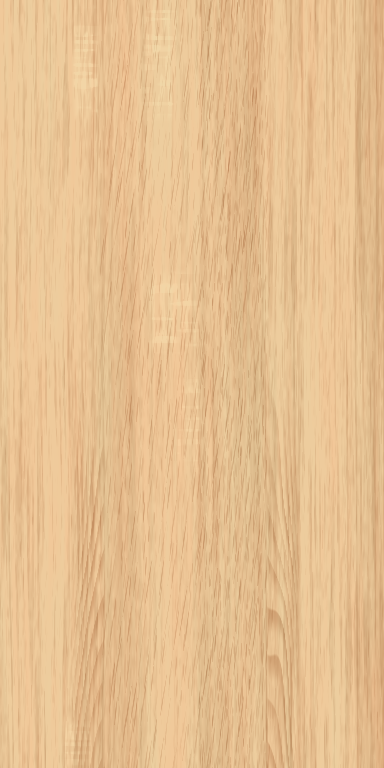
A Shadertoy shader for this texture:

```glsl
// Pale sawn oak board with upright grain. Soft vertical bands and stretched
// noise give the fibres; scattered tapered dashes are pores, nested half
// arches form the cathedral figure, and broken crossbars are ray flecks.

float hash(vec2 p) {
    vec3 q = fract(vec3(p.xyx) * 0.1031);
    q += dot(q, q.yzx + 33.33);
    return fract((q.x + q.y) * q.z);
}

float noise(vec2 p) {
    vec2 i = floor(p), f = fract(p);
    f = f * f * (3.0 - 2.0 * f);
    return mix(mix(hash(i), hash(i + vec2(1, 0)), f.x),
               mix(hash(i + vec2(0, 1)), hash(i + vec2(1, 1)), f.x), f.y);
}

// Soft-edged vertical band between a and b
float band(float x, float a, float b, float soft) {
    return smoothstep(a - soft, a + soft, x) - smoothstep(b - soft, b + soft, x);
}

// Tapered slanted dashes, one per jittered grid cell
float pores(vec2 p, vec2 cells, float slant, float width) {
    vec2 base = floor(p * cells);
    float ink = 0.0;
    for (int j = -1; j <= 1; j++)
    for (int i = -1; i <= 1; i++) {
        vec2 id = base + vec2(i, j);
        float rnd = hash(id + 71.3);
        vec2 centre = (id + vec2(hash(id), hash(id + 37.7))) / cells;
        vec2 d = p - centre;
        d.x -= d.y * slant * (0.5 + rnd);
        float along = d.y * cells.y / (0.25 + 0.6 * rnd);
        float halfWidth = width * (1.0 - along * along);
        float dash = 1.0 - smoothstep(-0.0008, 0.0012, abs(d.x) - halfWidth);
        ink = max(ink, dash * step(abs(along), 1.0) * (0.25 + 0.75 * hash(id + 11.9)));
    }
    return ink;
}

// Nested half arches; u is the distance from the straight seam
float cathedral(float u, float y, float seed) {
    float f = y + 65.0 * u * u + 1.5 * u;
    f += 0.2 * noise(vec2(u * 20.0 + seed, y * 3.0));
    float ring = f / 0.12;
    float phase = fract(ring);
    float line = smoothstep(0.35, 0.9, phase) * (1.0 - smoothstep(0.92, 1.0, phase));
    float strength = 0.4 + 0.6 * hash(vec2(floor(ring), seed));
    float inside = smoothstep(0.0, 0.005, u) * (1.0 - smoothstep(0.055, 0.095, u));
    return line * strength * inside * (1.0 - smoothstep(0.7, 1.1, y));
}

// Pale crossbars broken by upright fibres, inside a soft box
float rayFlecks(vec2 p, vec2 centre, vec2 size) {
    vec2 d = abs(p - centre) / size;
    float box = (1.0 - smoothstep(0.65, 1.1, d.x)) * (1.0 - smoothstep(0.6, 1.1, d.y));
    float bars = smoothstep(0.58, 0.74, noise(vec2(p.x * 14.0, p.y * 100.0)));
    float comb = smoothstep(0.5, 0.7, noise(vec2(p.x * 150.0, p.y * 18.0)));
    return box * (bars * (0.4 + 0.6 * comb) + 0.5 * comb);
}

void mainImage(out vec4 fragColor, in vec2 fragCoord) {
    vec2 p = fragCoord / iResolution.x;
    p.y = 2.0 * fragCoord.y / iResolution.y;

    // Gentle sway of the whole grain
    float x = p.x + 0.012 * (noise(vec2(p.x * 5.0, p.y * 1.7)) - 0.5);
    vec2 g = vec2(x, p.y);
    float lower = 1.0 - smoothstep(0.9, 1.6, p.y);
    float middle = band(x, 0.27, 0.7, 0.04);
    float dense = band(x, 0.52, 0.7, 0.008);

    // Broad bands of light and dark wood
    float tone = 0.99;
    tone -= 0.20 * band(x, 0.19, 0.27, 0.025) * (0.5 + 0.5 * lower);
    tone -= 0.17 * band(x, 0.27, 0.38, 0.03);
    tone -= 0.22 * band(x, 0.52, 0.69, 0.006);
    tone -= 0.13 * band(x, 0.69, 0.78, 0.02);
    tone -= 0.20 * band(x, 0.93, 1.1, 0.006);
    tone += 0.18 * (noise(vec2(x * 14.0, p.y * 0.8)) - 0.5);

    // Fibres: soft streaks, long thin dark lines, faint speckle
    tone += 0.24 * (noise(vec2(x * 48.0, p.y * 1.2)) - 0.5);
    tone += 0.22 * (noise(vec2(x * 125.0, p.y * 2.5 + 9.0)) - 0.5);
    float threads = smoothstep(0.55, 0.8, noise(vec2(x * 170.0, p.y * 3.0 + 4.0)));
    tone -= (0.32 - 0.16 * middle) * threads;
    tone += 0.24 * (noise(vec2(x * 250.0, p.y * 40.0)) - 0.5);

    // Pores: long and leaning, then short and dense right of centre
    float longPores = pores(g, vec2(62, 13), 0.015 + 0.095 * middle, 0.0014);
    float shortPores = pores(g + 3.7, vec2(95, 27), 0.04, 0.0013);
    float pore = (0.28 + 0.27 * middle) * longPores + (0.14 + 0.34 * dense) * shortPores;
    tone -= pore;

    // Cathedral arches and the dark seams they lean on
    float arch = cathedral(0.272 - x, p.y, 3.0) + cathedral(x - 0.695, p.y, 8.0);
    tone -= 0.62 * arch;
    float seamFade = 0.3 + 0.7 * noise(vec2(2.0, p.y * 5.0));
    float seams = lower * (band(x, 0.269, 0.273, 0.002) + band(x, 0.693, 0.697, 0.002));
    seams += band(x, 0.927, 0.931, 0.002);
    tone -= 0.5 * seamFade * seams;

    // Ray flecks
    float fleck = rayFlecks(p, vec2(0.455, 1.19), vec2(0.07, 0.11))
                + rayFlecks(p, vec2(0.415, 1.86), vec2(0.045, 0.17))
                + rayFlecks(p, vec2(0.225, 1.83), vec2(0.035, 0.17))
                + 0.6 * rayFlecks(p, vec2(0.49, 0.9), vec2(0.035, 0.13))
                + 0.6 * rayFlecks(p, vec2(0.2, 0.06), vec2(0.04, 0.07));
    tone = min(tone, 1.0) + 0.26 * fleck;

    // Tan to cream, drifting between peach and straw
    vec3 wood = mix(vec3(0.78, 0.60, 0.42), vec3(0.935, 0.795, 0.61), clamp(tone, -0.1, 1.15));
    float drift = noise(vec2(x * 15.0 + 5.0, p.y * 1.1));
    float fibreHue = noise(vec2(x * 100.0 + 31.0, p.y * 5.0));
    float peach = 0.9 * (drift - 0.5) + 0.9 * (fibreHue - 0.5) + 0.3 * (pore + arch) - 0.4 * fleck;
    wood += peach * vec3(0.016, -0.02, -0.02);
    fragColor = vec4(wood, 1.0);
}
```
